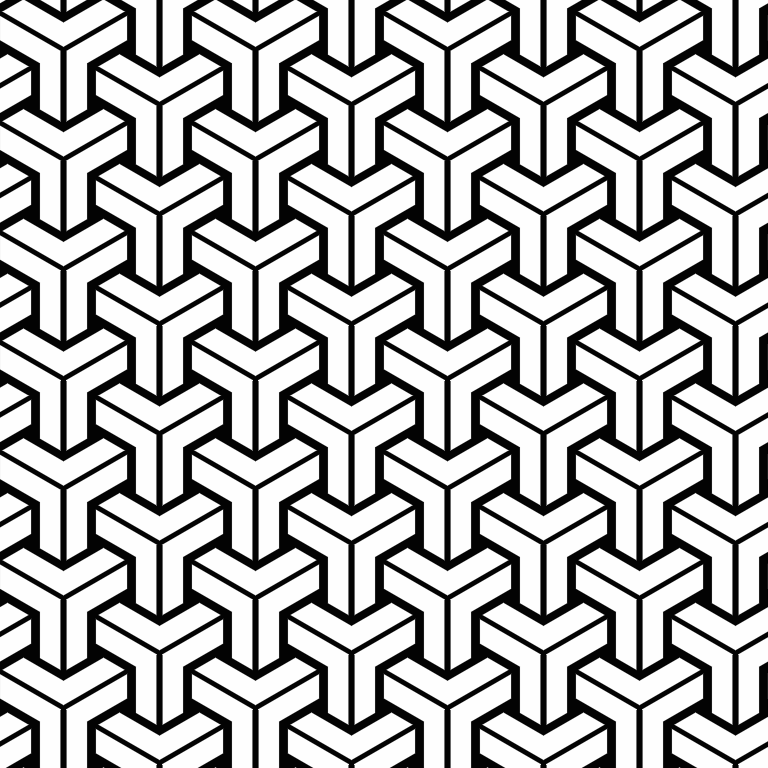
Reproduce this pattern procedurally as a WebGL 1 fragment shader.

```glsl
precision highp float;
// Interlocking three-armed tripods on a hexagonal lattice, white faces with black outlines.

uniform vec2 u_resolution;

const vec2 REPEATS = vec2(4.0, 7.0);        // whole repeats across and up
const vec2 ORIGIN = vec2(0.0827, 0.9353);   // hub of one tripod
const float ARM_LENGTH = 0.0956;            // hub to pointed tip
const float ARM_HALF_WIDTH = 0.0307;
const float STEM_LINE_HALF = 0.0040;        // dividing line of the lower arm
const float BRANCH_LINE_HALF = 0.0032;      // dividing lines of the upper arms
const float EDGE_SOFTNESS = 0.7;            // in output pixels
const vec3 FACE_COLOR = vec3(0.995);
const vec3 INK_COLOR = vec3(0.012);

const vec2 STEM = vec2(0.0, -1.0);
const vec2 BRANCH = vec2(0.8660254, 0.5);

// Signed distance to the faces of one tripod, negative inside.
float tripodFaces(vec2 p) {
  p.x = abs(p.x);

  // Each arm owns the 120 degree sector around its axis.
  bool onStem = dot(p, STEM) > dot(p, BRANCH);
  vec2 axis = onStem ? STEM : BRANCH;
  float lineHalf = onStem ? STEM_LINE_HALF : BRANCH_LINE_HALF;

  float along = dot(p, axis);
  float across = abs(p.x * axis.y - p.y * axis.x);
  float side = across - ARM_HALF_WIDTH;
  float tip = dot(vec2(along - ARM_LENGTH, across), BRANCH);
  return max(max(side, tip), lineHalf - across);
}

void main() {
  vec2 uv = gl_FragCoord.xy / u_resolution;
  vec2 cell = 1.0 / REPEATS;
  float nearest = 1.0;

  // Two staggered columns per cell; stems also reach into the cell below.
  for (int column = 0; column < 2; column++) {
    vec2 shifted = uv - ORIGIN - 0.5 * cell * float(column);
    vec2 p = mod(shifted + 0.5 * cell, cell) - 0.5 * cell;
    nearest = min(nearest, tripodFaces(p));
    nearest = min(nearest, tripodFaces(p - vec2(0.0, cell.y)));
  }

  float blur = EDGE_SOFTNESS / min(u_resolution.x, u_resolution.y);
  float ink = smoothstep(-blur, blur, nearest);
  gl_FragColor = vec4(mix(FACE_COLOR, INK_COLOR, ink), 1.0);
}
```
